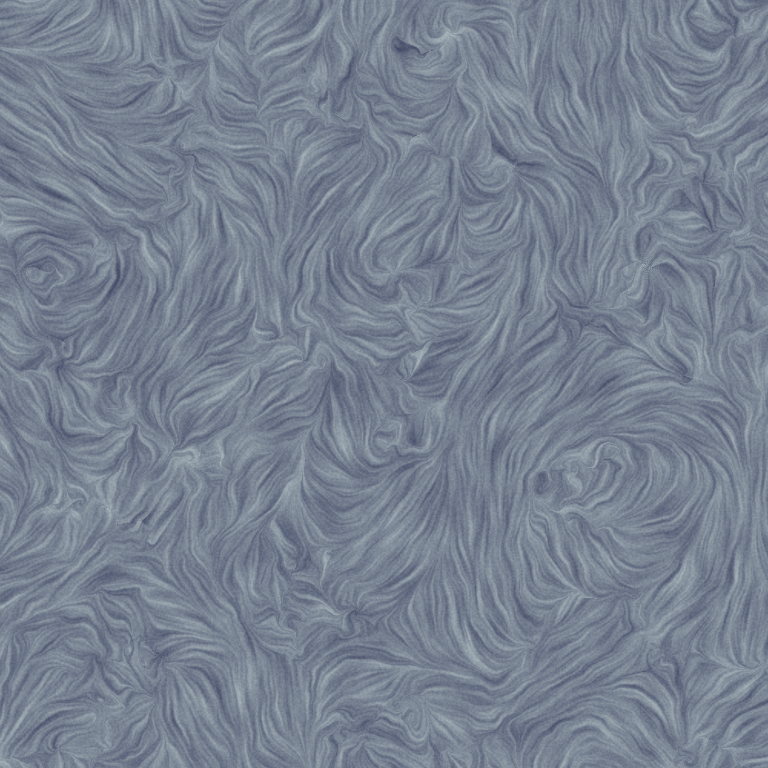
Give the GLSL for this texture, as a three.js fragment shader.

```glsl
varying vec2 vUv;

const vec3 MID_COLOR = vec3(0.466, 0.507, 0.570);
const vec3 COLOR_SPREAD = vec3(0.052, 0.055, 0.043);

const float FLOW_SCALE = 2.3;        // swirls across the canvas
const float FLOW_LACUNARITY = 2.1;
const float FLOW_ROUGHNESS = 0.69;   // slope kept by each finer octave
const float FLOW_TURN = 0.75;        // radians added per octave, makes lines fan and merge
const int FLOW_OCTAVES = 5;

const int STEPS = 16;                // steps to each side along the flow
const float STEP_LENGTH = 0.0023;

const float COARSE_SCALE = 215.0;
const float FINE_SCALE = 430.0;
const float FINE_SHARE = 0.42;
const float STREAK_CONTRAST = 18.5;

const float GRAIN_SCALE = 500.0;
const float GRAIN_CONTRAST = 1.25;

float hash1(vec2 p) {
  vec3 q = fract(vec3(p.xyx) * 0.1031);
  q += dot(q, q.yzx + 33.33);
  return fract((q.x + q.y) * q.z);
}

vec2 hash2(vec2 p) {
  vec3 q = fract(vec3(p.xyx) * vec3(0.1031, 0.1030, 0.0973));
  q += dot(q, q.yzx + 33.33);
  return fract((q.xx + q.yz) * q.zy) * 2.0 - 1.0;
}

float valueNoise(vec2 p) {
  vec2 cell = floor(p);
  vec2 f = fract(p);
  vec2 u = f * f * (3.0 - 2.0 * f);
  float bottom = mix(hash1(cell), hash1(cell + vec2(1.0, 0.0)), u.x);
  float top = mix(hash1(cell + vec2(0.0, 1.0)), hash1(cell + 1.0), u.x);
  return mix(bottom, top, u.y);
}

// Analytic slope of gradient noise
vec2 noiseSlope(vec2 p) {
  vec2 cell = floor(p);
  vec2 f = fract(p);
  vec2 u = f * f * f * (f * (f * 6.0 - 15.0) + 10.0);
  vec2 du = 30.0 * f * f * (f * (f - 2.0) + 1.0);
  vec2 ga = hash2(cell);
  vec2 gb = hash2(cell + vec2(1.0, 0.0));
  vec2 gc = hash2(cell + vec2(0.0, 1.0));
  vec2 gd = hash2(cell + 1.0);
  float a = dot(ga, f);
  float b = dot(gb, f - vec2(1.0, 0.0));
  float c = dot(gc, f - vec2(0.0, 1.0));
  float d = dot(gd, f - 1.0);
  return ga + u.x * (gb - ga) + u.y * (gc - ga) + u.x * u.y * (ga - gb - gc + gd)
    + du * (u.yx * (a - b - c + d) + vec2(b, c) - a);
}

// Unit direction: contours of broad hills, bent by turned finer slopes
vec2 flowDirection(vec2 p) {
  mat2 turn = mat2(cos(FLOW_TURN), sin(FLOW_TURN), -sin(FLOW_TURN), cos(FLOW_TURN));
  mat2 octaveTurn = mat2(0.0, -1.0, 1.0, 0.0);
  vec2 flow = vec2(0.0);
  vec2 q = p * FLOW_SCALE + vec2(17.3, 41.7);
  for (int i = 0; i < FLOW_OCTAVES; i++) {
    flow += octaveTurn * noiseSlope(q);
    q = q * FLOW_LACUNARITY + vec2(5.2, 9.1);
    octaveTurn = turn * octaveTurn * FLOW_ROUGHNESS;
  }
  return flow / max(length(flow), 0.0001);
}

float fibreNoise(vec2 p) {
  float coarse = valueNoise(p * COARSE_SCALE + 200.0);
  float fine = valueNoise(p * FINE_SCALE + 700.0);
  return mix(coarse, fine, FINE_SHARE) - 0.5;
}

// Noise averaged along the flow line through p, fading towards both ends
float streaks(vec2 p) {
  float sum = fibreNoise(p);
  float total = 1.0;
  vec2 ahead = p;
  vec2 behind = p;
  for (int i = 1; i <= STEPS; i++) {
    ahead += flowDirection(ahead) * STEP_LENGTH;
    behind -= flowDirection(behind) * STEP_LENGTH;
    float reach = float(i) / float(STEPS + 1);
    float weight = 1.0 - smoothstep(0.0, 1.0, reach);
    sum += weight * (fibreNoise(ahead) + fibreNoise(behind));
    total += 2.0 * weight;
  }
  return sum / total;
}

void main() {
  float grain = valueNoise(vUv * GRAIN_SCALE + 1300.0) - 0.5;
  float shade = streaks(vUv) * STREAK_CONTRAST + grain * GRAIN_CONTRAST;
  gl_FragColor = vec4(MID_COLOR + COLOR_SPREAD * shade, 1.0);
}
```
